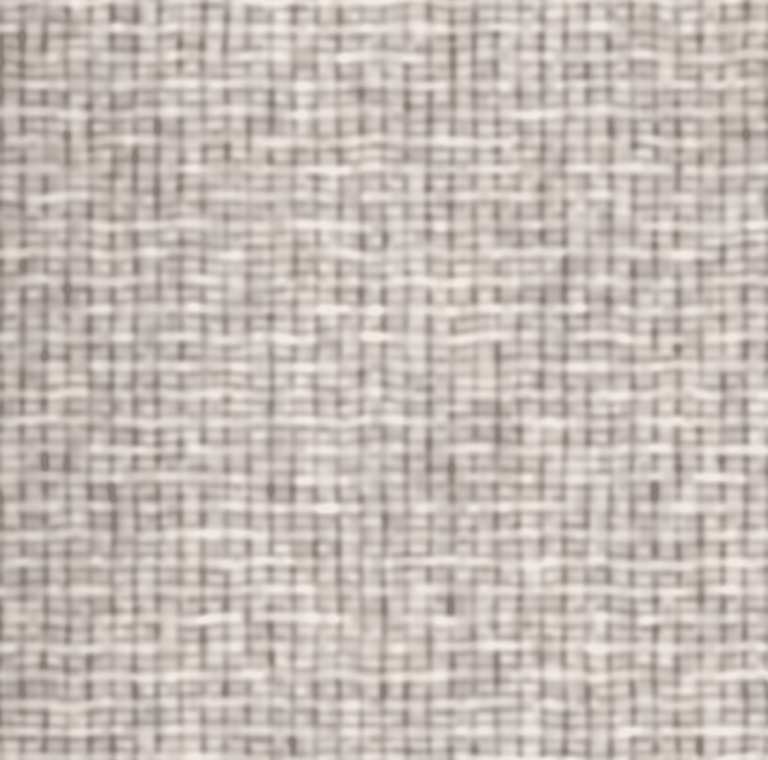
This texture is drawn by a Shadertoy shader. Its source:

```glsl
// Pale greige linen: level bright weft rows crossing broken dark upright gaps

float hash(vec2 p) {
    vec3 q = fract(vec3(p.xyx) * 0.1031);
    q += dot(q, q.yzx + 33.33);
    return fract((q.x + q.y) * q.z);
}

float noise(vec2 p) {
    vec2 i = floor(p), f = fract(p);
    f = f * f * (3.0 - 2.0 * f);
    return mix(mix(hash(i), hash(i + vec2(1, 0)), f.x),
               mix(hash(i + vec2(0, 1)), hash(i + vec2(1, 1)), f.x), f.y);
}

// Soft band around the nearest whole number
float band(float x, float width) {
    float d = (fract(x + 0.5) - 0.5) / width;
    return exp(-d * d);
}

void mainImage(out vec4 fragColor, in vec2 fragCoord) {
    vec2 uv = fragCoord / iResolution.xy;

    // Weave grid of 34 columns and 27 level rows, slightly uneven
    vec2 p = uv * vec2(34.0, 27.0);
    p += vec2(0.14, 0.2) * (vec2(noise(p * 0.6), noise(p * 0.6 + 57.0)) - 0.5);
    float line = floor(p.x + 0.5);
    float column = floor(p.x);

    // Weft rows: a strong one per repeat and a fainter one midway
    float rowWear = 0.35 + 1.1 * noise(vec2(p.x * 0.9, floor(p.y + 0.5) * 7.0));
    float midWear = 0.1 + 1.1 * noise(vec2(p.x * 1.1, floor(p.y) * 9.0 + 40.0));
    float weft = band(p.y, 0.21) * rowWear;
    float midWeft = band(p.y + 0.5, 0.16) * midWear;

    // Upright gaps, covered where the weft passes over them
    float wear = 0.45 + 0.9 * noise(vec2(line * 7.0, p.y * 1.3 + line * 3.7));
    float cover = clamp(0.75 * weft + 0.35 * midWeft, 0.0, 0.85);
    float upright = band(p.x, 0.2) * wear * (1.0 - cover);

    // Short shadows beside the weft, varied from column to column
    float reach = sin(3.1416 * fract(p.x));
    float shadeWear = 0.2 + 1.2 * noise(vec2(column * 5.0, p.y * 1.5 + column * 2.3));
    float shade = (band(p.y - 0.27, 0.13) + band(p.y + 0.27, 0.13)) * reach * shadeWear;

    // Fibre mottling and broad unevenness
    float fibre = noise(p * vec2(2.1, 2.8) + 11.0) - 0.5;
    float slub = noise(p * vec2(0.9, 0.8) + 83.0) - 0.5;
    float broad = noise(uv * 5.0 + 31.0) - 0.5;

    float light = 0.70 - 0.72 * upright - 0.24 * shade + 0.24 * weft + 0.14 * midWeft;
    light += 0.46 * fibre + 0.16 * slub + 0.14 * broad;
    light -= 0.17 * (1.0 - smoothstep(0.0, 0.3, uv.x));

    vec3 gapColor = vec3(0.59, 0.545, 0.525);
    vec3 threadColor = vec3(0.91, 0.88, 0.86);
    vec3 color = mix(gapColor, threadColor, clamp(light, -0.15, 1.1));

    // Faint warm and cool drift in the yarn
    color += vec3(0.012, 0.0, -0.012) * (noise(p * 0.6 + 140.0) - 0.5);
    fragColor = vec4(color, 1.0);
}
```
